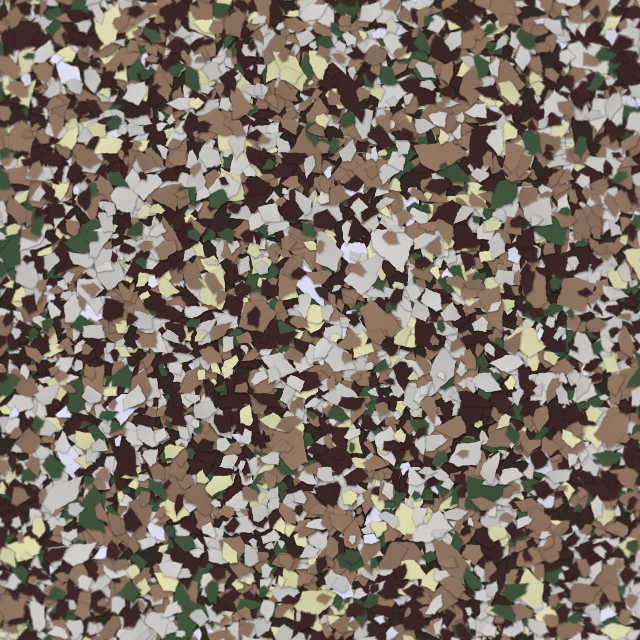
A three.js fragment shader for this texture:

```glsl
varying vec2 vUv;

const int LAYERS = 10;
const int SIDES = 5;
const float COARSE_CELLS = 13.0;
const float FINE_CELLS = 36.0;
const float PRESENCE = 0.74;
const float MIN_RADIUS = 0.20;
const float MAX_RADIUS = 0.52;
const float MAX_REACH = 0.82;
const float STRETCH = 0.25;
const float RAGGEDNESS = 0.016;
const float EDGE_SHARP = 0.0011;
const float EDGE_SOFT = 0.0030;
const float SHADOW_WIDTH = 0.0040;
const float SHADOW_DEPTH = 0.24;
const vec2 SHADOW_SHIFT = vec2(0.0005, -0.0010);

const vec3 GAP = vec3(0.20, 0.16, 0.14);
const vec3 TAN = vec3(0.555, 0.450, 0.375);
const vec3 MAROON = vec3(0.230, 0.150, 0.145);
const vec3 CHALK = vec3(0.785, 0.775, 0.765);
const vec3 GREEN = vec3(0.245, 0.325, 0.235);
const vec3 CREAM = vec3(0.845, 0.830, 0.665);
const vec3 ICE = vec3(0.85, 0.85, 0.93);

// Upper limits of each colour in a 0..1 draw; the rest is ICE
const float TAN_END = 0.28;
const float MAROON_END = 0.515;
const float CHALK_END = 0.79;
const float GREEN_END = 0.885;
const float CREAM_END = 0.975;

float hash(vec3 p) {
  p = fract(p * vec3(0.1031, 0.1030, 0.0973));
  p += dot(p, p.yzx + 33.33);
  return fract((p.x + p.y) * p.z);
}

vec3 flakeColour(float pick) {
  if (pick < TAN_END) return TAN;
  if (pick < MAROON_END) return MAROON;
  if (pick < CHALK_END) return CHALK;
  if (pick < GREEN_END) return GREEN;
  if (pick < CREAM_END) return CREAM;
  return ICE;
}

mat2 rotation(float a) {
  return mat2(cos(a), sin(a), -sin(a), cos(a));
}

// Distance to an irregular chip with slightly torn sides, in cell units
float flakeDistance(vec2 p, vec3 id) {
  float d = length(p) - MAX_REACH;
  float phase = 6.2832 * hash(id + 3.7);
  p = rotation(phase) * p;
  p *= vec2(1.0 + STRETCH, 1.0 - STRETCH * hash(id + 5.1));
  p += RAGGEDNESS * sin(p.yx * 13.0 + phase);
  p += 0.4 * RAGGEDNESS * sin(p.yx * 37.0 + phase * 3.0);
  float radius = mix(MIN_RADIUS, MAX_RADIUS, hash(id + 7.3));
  for (int i = 0; i < SIDES; i++) {
    vec3 side = id + vec3(11.3, 17.9, 5.7) * float(i + 1);
    float angle = 6.2832 * (float(i) + 0.75 * hash(side)) / float(SIDES);
    float inset = radius * mix(0.55, 1.1, hash(side + 41.7));
    d = max(d, dot(p, vec2(cos(angle), sin(angle))) - inset);
  }
  return d;
}

// Paints one jittered grid of chips and their contact shadows
vec3 paintLayer(vec3 ground, vec2 uv, float layer, float edge) {
  float cells = mix(COARSE_CELLS, FINE_CELLS, fract(layer * 0.618 + 0.2));
  vec2 grid = uv * cells + layer * 7.31;
  vec2 home = floor(grid);
  for (int y = -1; y <= 1; y++) {
    for (int x = -1; x <= 1; x++) {
      vec2 cell = home + vec2(float(x), float(y));
      vec3 id = vec3(cell + 19.0, layer * 13.7 + 2.0);
      if (hash(id) > PRESENCE) continue;
      vec2 centre = cell + vec2(hash(id + 23.1), hash(id + 57.4));
      vec2 p = grid - centre;
      if (length(p) > 1.0) continue;

      float d = flakeDistance(p, id) / cells;
      float dShadow = flakeDistance(p - SHADOW_SHIFT * cells, id) / cells;
      float shadow = 1.0 - smoothstep(-0.001, SHADOW_WIDTH, dShadow);
      ground *= 1.0 - SHADOW_DEPTH * shadow;

      // Each chip lies at its own slight tilt to the light
      vec2 tilt = vec2(hash(id + 71.9), hash(id + 83.2)) - 0.5;
      float light = 0.95 + 0.10 * hash(id + 91.6) + 0.12 * dot(p, tilt);
      vec3 chip = flakeColour(hash(id + 101.3)) * light;
      ground = mix(ground, chip, 1.0 - smoothstep(-edge, edge, d));
    }
  }
  return ground;
}

void main() {
  // Focus softens towards the corners
  float blur = smoothstep(0.25, 0.7, length(vUv - 0.5));
  float edge = mix(EDGE_SHARP, EDGE_SOFT, blur);
  vec3 colour = GAP;
  for (int i = 0; i < LAYERS; i++) {
    colour = paintLayer(colour, vUv, float(i), edge);
  }
  gl_FragColor = vec4(colour, 1.0);
}
```
